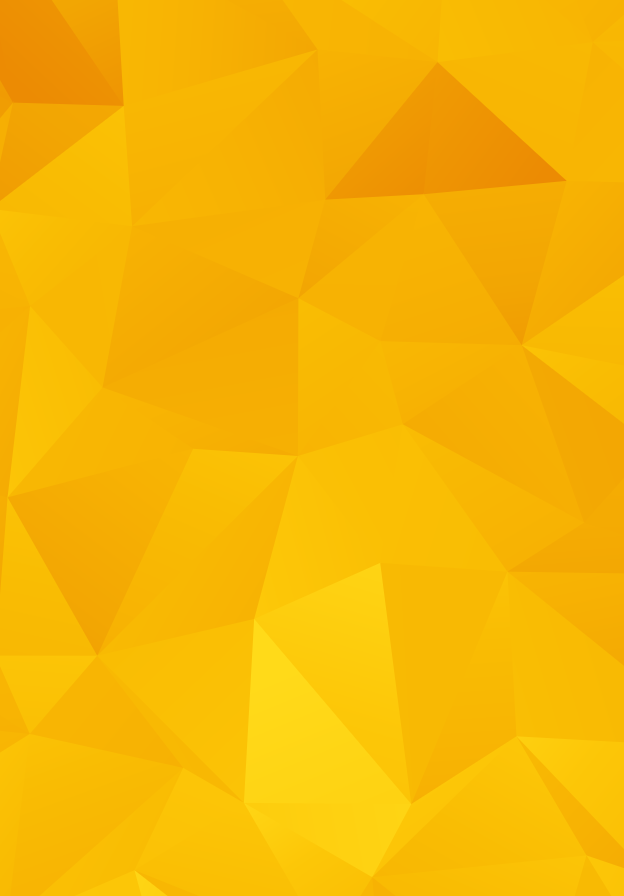
Give the GLSL for this background, as a WebGL 2 fragment shader.

```glsl
#version 300 es
precision highp float;
// Low-poly amber background: a jittered grid of points is split into triangles,
// each filled with a soft linear gradient. Broad pools of light and shade,
// plus gradient noise, set the tone of every facet.

uniform vec2 u_resolution;
out vec4 fragColor;

const float ROWS = 6.4;      // grid cells per canvas height
const float JITTER = 0.78;   // full spread of a point within its cell
const float MIN_AREA = 0.16; // smallest facet allowed by a free diagonal

// Ramp from deep orange to bright yellow
const vec3 AMBER[6] = vec3[6](
    vec3(0.925, 0.545, 0.01), vec3(0.95, 0.65, 0.01), vec3(0.97, 0.70, 0.01),
    vec3(0.975, 0.735, 0.01), vec3(0.99, 0.78, 0.03), vec3(1.00, 0.855, 0.10));

vec3 amberRamp(float tone) {
    float t = clamp(tone, 0.0, 4.999);
    int i = int(t);
    return mix(AMBER[i], AMBER[i + 1], fract(t));
}

// Two random values in 0..1 for a lattice cell
vec2 hash2(vec2 cell, float seed) {
    uvec3 h = uvec3(ivec3(vec3(cell, seed)) + 512);
    h = h * 1664525u + 1013904223u;
    h.x += h.y * h.z; h.y += h.z * h.x; h.z += h.x * h.y;
    h ^= h >> 16u;
    h.x += h.y * h.z; h.y += h.z * h.x;
    return vec2(h.xy >> 8u) / 16777216.0;
}

float cornerSlope(vec2 cell, vec2 offset) {
    float angle = 6.2832 * hash2(cell, 9.0).x;
    return dot(vec2(cos(angle), sin(angle)), offset);
}

float gradientNoise(vec2 p) {
    vec2 i = floor(p), f = p - i;
    vec2 u = f * f * f * (f * (f * 6.0 - 15.0) + 10.0);
    vec2 e = vec2(1.0, 0.0);
    return mix(mix(cornerSlope(i, f), cornerSlope(i + e, f - e), u.x),
               mix(cornerSlope(i + e.yx, f - e.yx), cornerSlope(i + 1.0, f - 1.0), u.x), u.y);
}

float cross2(vec2 a, vec2 b) { return a.x * b.y - a.y * b.x; }

float doubleArea(vec2 a, vec2 b, vec2 c) { return cross2(b - a, c - a); }

// Signed distance to the line a-b, positive on its left
float leftOf(vec2 p, vec2 a, vec2 b) { return cross2(b - a, p - a) / length(b - a); }

float pool(vec2 p, vec2 centre, float radius) {
    vec2 d = (p - centre) / radius;
    return exp(-dot(d, d));
}

// Broad lighting, with x and y both in canvas heights
float lighting(vec2 p, float aspect) {
    float tone = 2.55 + 0.7 * (0.5 - p.y);
    tone += 2.1 * pool(p, vec2(0.53 * aspect, 0.15), 0.17);
    tone -= 2.6 * pool(p, vec2(0.75 * aspect, 0.80), 0.10);
    tone -= 2.2 * pool(p, vec2(0.0, 0.98), 0.11);
    tone -= 0.7 * pool(p, vec2(aspect, 0.42), 0.16);
    return tone + 0.8 * gradientNoise(p * 3.0);
}

// One triangle: premultiplied colour and its coverage
vec4 facet(vec2 p, vec2 a, vec2 b, vec2 c, vec2 cell, float seed, float pixel, float aspect) {
    float inside = min(leftOf(p, a, b), min(leftOf(p, b, c), leftOf(p, c, a)));
    float coverage = clamp(inside / pixel + 0.5, 0.0, 1.0);
    if (coverage <= 0.0) return vec4(0.0);
    vec2 centre = (a + b + c) / 3.0;
    vec2 slope = vec2(-0.25, 0.4) + 1.6 * (hash2(cell, seed) - 0.5);
    float tone = lighting(centre / ROWS, aspect);
    tone += 1.9 * (hash2(cell, seed + 2.0).x - 0.5) + dot(p - centre, slope);
    return vec4(amberRamp(tone), 1.0) * coverage;
}

vec2 gridPoint(vec2 cell) { return cell + JITTER * (hash2(cell, 1.0) - 0.5); }

void main() {
    float aspect = u_resolution.x / u_resolution.y;
    float pixel = ROWS / u_resolution.y;
    vec2 p = gl_FragCoord.xy * pixel;
    vec4 sum = vec4(0.0);

    // Jittered quads may reach one cell outward
    for (int y = -1; y <= 1; y++) {
        for (int x = -1; x <= 1; x++) {
            vec2 cell = floor(p) + vec2(x, y);
            vec2 a = gridPoint(cell), b = gridPoint(cell + vec2(1, 0));
            vec2 c = gridPoint(cell + 1.0), d = gridPoint(cell + vec2(0, 1));

            // Random diagonal, unless it would leave a sliver or fold
            float areaAC = min(doubleArea(a, b, c), doubleArea(a, c, d));
            float areaBD = min(doubleArea(a, b, d), doubleArea(b, c, d));
            bool splitAC = min(areaAC, areaBD) > MIN_AREA
                ? hash2(cell, 2.0).x < 0.5 : areaAC > areaBD;

            sum += facet(p, a, b, splitAC ? c : d, cell, 3.0, pixel, aspect);
            sum += facet(p, splitAC ? a : b, c, d, cell, 4.0, pixel, aspect);
        }
    }
    fragColor = vec4(sum.rgb / max(sum.a, 0.001), 1.0);
}
```
